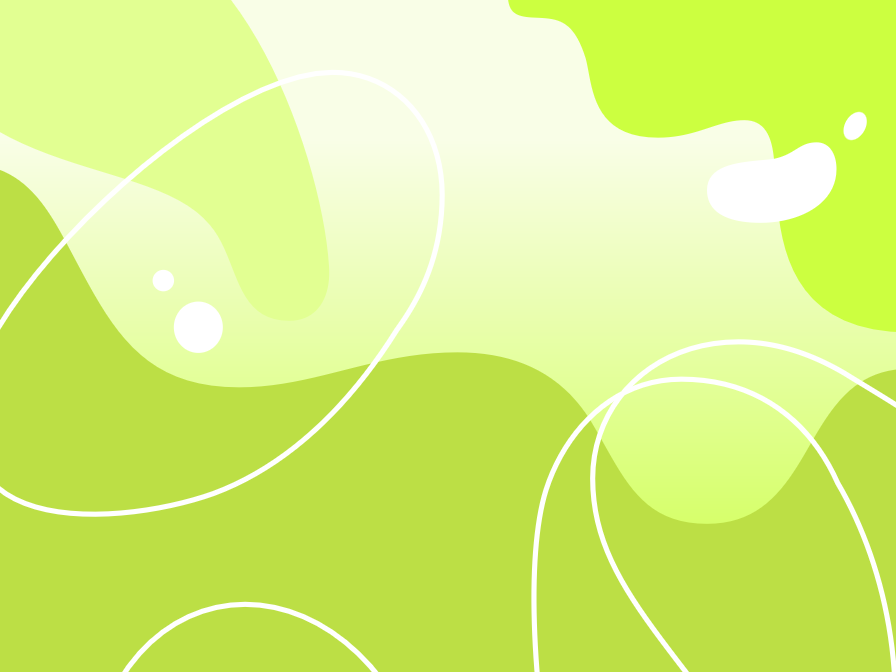
Reproduce this background procedurally as a Shadertoy shader.

```glsl
// Lime waves: soft blobs and a rolling hill over a vertical gradient,
// with white droplets and thin looping outlines. Every outline is a chain of
// cubic Bezier curves that yields a distance and an inside/outside parity.

const vec2 GRID = vec2(768.0, 576.0);    // layout units across the canvas height, y down
const int STEPS = 20;                    // line pieces per curve
const float LINE_HALF_WIDTH = 2.2;
const float FADE_START = 120.0;
const float FADE_END = 449.0;
const vec3 SKY_TOP = vec3(0.976, 0.996, 0.905);
const vec3 SKY_LOW = vec3(0.840, 1.000, 0.420);
const vec3 PALE_LIME = vec3(0.886, 1.000, 0.573);
const vec3 BRIGHT_LIME = vec3(0.800, 1.000, 0.250);
const vec3 HILL_GREEN = vec3(0.738, 0.873, 0.270);
const vec3 WHITE = vec3(1.0);

struct Path {
    vec2 point;     // position being shaded
    vec2 pen;       // end of the outline so far
    float dist;     // nearest distance to the outline
    float side;     // -1 after an odd number of crossings below the point
};

Path moveTo(vec2 point, float x, float y) {
    return Path(point, vec2(x, y), 1e5, 1.0);
}

// Adds one cubic curve, measuring distance and downward ray crossings.
void curveTo(inout Path path, float bx, float by, float cx, float cy, float dx, float dy) {
    vec2 start = path.pen, b = vec2(bx, by), c = vec2(cx, cy), end = vec2(dx, dy);
    vec2 p = path.point, from = start;
    for (int i = 1; i <= STEPS; i++) {
        float t = float(i) / float(STEPS), u = 1.0 - t;
        vec2 to = u * u * u * start + 3.0 * u * t * (u * b + t * c) + t * t * t * end;
        vec2 edge = to - from, rel = p - from;
        float along = clamp(dot(rel, edge) / dot(edge, edge), 0.0, 1.0);
        path.dist = min(path.dist, length(rel - along * edge));
        if ((from.x > p.x) != (to.x > p.x) && rel.x * edge.y / edge.x > rel.y)
            path.side = -path.side;
        from = to;
    }
    path.pen = end;
}

float ellipse(vec2 p, vec2 radii) {
    return (length(p / radii) - 1.0) * min(radii.x, radii.y);
}

void paint(inout vec3 color, vec3 ink, float dist, float pixel) {
    color = mix(color, ink, clamp(0.5 - dist / pixel, 0.0, 1.0));
}

void mainImage(out vec4 fragColor, in vec2 fragCoord) {
    float pixel = GRID.y / iResolution.y;
    vec2 p = vec2(fragCoord.x * GRID.x / iResolution.x, GRID.y - fragCoord.y * pixel);
    vec3 color = mix(SKY_TOP, SKY_LOW, clamp((p.y - FADE_START) / (FADE_END - FADE_START), 0.0, 1.0));

    // Pale drop at the upper left
    Path drop = moveTo(p, 190.0, -10.0);
    curveTo(drop, 245.0, 55.0, 278.0, 165.0, 282.0, 228.0);
    curveTo(drop, 284.0, 255.0, 272.0, 275.0, 248.0, 275.0);
    curveTo(drop, 200.0, 275.0, 205.0, 222.0, 180.0, 193.0);
    curveTo(drop, 145.0, 150.0, 55.0, 150.0, -12.0, 106.0);
    paint(color, PALE_LIME, drop.dist * drop.side, pixel);

    // Bright splash at the upper right
    Path splash = moveTo(p, 435.0, -10.0);
    curveTo(splash, 435.0, 8.0, 438.0, 14.0, 456.0, 15.0);
    curveTo(splash, 477.0, 16.0, 491.0, 15.0, 502.0, 50.0);
    curveTo(splash, 508.0, 72.0, 506.0, 118.0, 564.0, 118.0);
    curveTo(splash, 597.0, 118.0, 615.0, 103.0, 638.0, 103.0);
    curveTo(splash, 660.0, 103.0, 663.0, 125.0, 664.0, 145.0);
    curveTo(splash, 668.0, 190.0, 664.0, 285.0, 780.0, 285.0);
    paint(color, BRIGHT_LIME, splash.dist * splash.side, pixel);

    // Rolling hill: points with no crest below them lie inside it
    Path hill = moveTo(p, -12.0, 142.0);
    curveTo(hill, 25.0, 150.0, 42.0, 180.0, 60.0, 214.0);
    curveTo(hill, 95.0, 280.0, 120.0, 332.0, 205.0, 332.0);
    curveTo(hill, 270.0, 332.0, 320.0, 302.0, 392.0, 302.0);
    curveTo(hill, 445.0, 302.0, 485.0, 322.0, 510.0, 367.0);
    curveTo(hill, 535.0, 410.0, 550.0, 449.0, 606.0, 449.0);
    curveTo(hill, 655.0, 449.0, 675.0, 415.0, 695.0, 380.0);
    curveTo(hill, 715.0, 345.0, 735.0, 316.0, 780.0, 316.0);
    paint(color, HILL_GREEN, -hill.dist * hill.side, pixel);

    // White bean and droplets
    Path bean = moveTo(p, 606.0, 163.0);
    curveTo(bean, 606.0, 137.0, 645.0, 139.0, 664.0, 136.0);
    curveTo(bean, 682.0, 132.0, 685.0, 122.0, 700.0, 122.0);
    curveTo(bean, 711.0, 122.0, 717.0, 132.0, 717.0, 145.0);
    curveTo(bean, 717.0, 175.0, 685.0, 191.0, 652.0, 191.0);
    curveTo(bean, 625.0, 191.0, 606.0, 183.0, 606.0, 163.0);
    vec2 tilted = mat2(0.87, -0.5, 0.5, 0.87) * (p - vec2(733.0, 108.0));
    float drops = min(ellipse(p - vec2(140.0, 240.5), vec2(9.2)),
                      ellipse(p - vec2(170.0, 280.5), vec2(21.0, 22.0)));
    drops = min(drops, ellipse(tilted.yx * vec2(1.0, 1.0), vec2(13.0, 8.8)));
    paint(color, WHITE, min(drops, bean.dist * bean.side), pixel);

    // Looping outlines: large left, two at the right, low arch
    Path loops = moveTo(p, -10.0, 296.0);
    curveTo(loops, 40.0, 200.0, 195.0, 62.0, 285.0, 62.0);
    curveTo(loops, 340.0, 62.0, 379.0, 107.0, 379.0, 167.0);
    curveTo(loops, 379.0, 225.0, 355.0, 262.0, 340.0, 283.0);
    curveTo(loops, 298.0, 350.0, 245.0, 400.0, 183.0, 423.0);
    curveTo(loops, 130.0, 442.0, 30.0, 455.0, -8.0, 412.0);
    loops.pen = vec2(461.0, 584.0);
    curveTo(loops, 455.0, 515.0, 457.0, 455.0, 468.0, 420.0);
    curveTo(loops, 484.0, 370.0, 525.0, 325.0, 584.0, 325.0);
    curveTo(loops, 650.0, 325.0, 695.0, 362.0, 718.0, 414.0);
    curveTo(loops, 745.0, 460.0, 764.0, 520.0, 767.0, 584.0);
    loops.pen = vec2(780.0, 355.0);
    curveTo(loops, 764.0, 344.0, 740.0, 330.0, 724.0, 320.0);
    curveTo(loops, 695.0, 303.0, 665.0, 293.0, 633.0, 293.0);
    curveTo(loops, 560.0, 293.0, 508.0, 345.0, 508.0, 410.0);
    curveTo(loops, 508.0, 475.0, 545.0, 520.0, 594.0, 584.0);
    loops.pen = vec2(102.0, 584.0);
    curveTo(loops, 155.0, 496.0, 262.0, 496.0, 328.0, 584.0);
    paint(color, WHITE, loops.dist - LINE_HALF_WIDTH, pixel);

    fragColor = vec4(color, 1.0);
}
```
